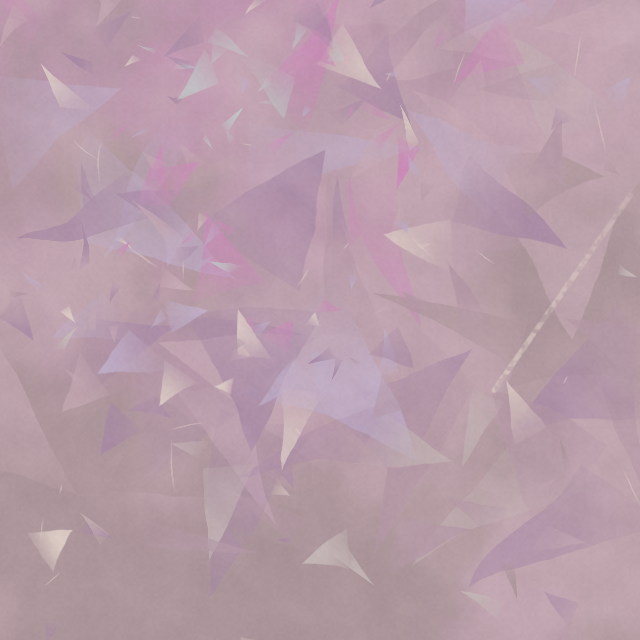
This texture is drawn by a WebGL 2 fragment shader. Its source:

```glsl
#version 300 es
precision highp float;
// Hazy mauve crystal facets with iridescent shards, pale slivers and fine glints.

uniform vec2 u_resolution;
out vec4 fragColor;

const int FACETS = 54;
const int SHARDS = 150;
const int GLINTS = 22;
const float EDGE = 0.0016;
const float GRAIN = 0.016;
const vec2 GLOW_CENTER = vec2(0.40, 0.68);
const vec2 GLOW_SPREAD = vec2(0.30, 0.33);
const vec2 SEAM_START = vec2(0.772, 0.390);
const vec2 SEAM_END = vec2(0.985, 0.695);
const vec3 TAUPE = vec3(0.675, 0.588, 0.605);
const vec3 MAUVE = vec3(0.705, 0.596, 0.650);
const vec3 ORCHID = vec3(0.755, 0.590, 0.695);
const vec3 BLUSH = vec3(0.775, 0.665, 0.705);
const vec3 CREAM = vec3(0.860, 0.795, 0.770);
// Ordered from quiet tones to iridescent ones.
const vec3 TINTS[8] = vec3[8](
    vec3(0.670, 0.580, 0.600), vec3(0.765, 0.710, 0.710), MAUVE, BLUSH,
    vec3(0.660, 0.540, 0.650), vec3(0.745, 0.675, 0.775),
    vec3(0.795, 0.550, 0.720), vec3(0.755, 0.760, 0.775));

float hash(vec2 p) {
    return fract(sin(dot(p, vec2(127.1, 311.7))) * 43758.5453);
}

vec4 hash4(float n) {
    return fract(sin(n * vec4(12.99, 78.23, 39.35, 57.58) + 1.7) * 43758.5453);
}

float noise(vec2 p) {
    vec2 i = floor(p), f = fract(p);
    f = f * f * (3.0 - 2.0 * f);
    return mix(mix(hash(i), hash(i + vec2(1, 0)), f.x),
               mix(hash(i + vec2(0, 1)), hash(i + vec2(1, 1)), f.x), f.y);
}

float fbm(vec2 p) {
    float sum = 0.0, amp = 0.5;
    for (int i = 0; i < 5; i++) {
        sum += amp * noise(p);
        p = mat2(1.6, 1.2, -1.2, 1.6) * p + 7.3;
        amp *= 0.5;
    }
    return sum;
}

// Strength of the iridescence: a central pool plus a band along the top.
float glow(vec2 p) {
    vec2 q = (p - GLOW_CENTER) / GLOW_SPREAD;
    return clamp(exp(-dot(q, q)) + 0.6 * smoothstep(0.7, 1.0, p.y), 0.0, 1.0);
}

mat2 rotation(float a) {
    return mat2(cos(a), sin(a), -sin(a), cos(a));
}

// Signed distance bound of a counter-clockwise triangle.
float triangle(vec2 p, vec2 a, vec2 b, vec2 c) {
    vec2 ab = normalize(b - a), bc = normalize(c - b), ca = normalize(a - c);
    return max(max(dot(p - a, vec2(ab.y, -ab.x)), dot(p - b, vec2(bc.y, -bc.x))),
               dot(p - c, vec2(ca.y, -ca.x)));
}

vec2 corner(float angle, float radius) {
    return radius * vec2(cos(angle), sin(angle));
}

// Coverage of a random triangle that fades away towards one end.
float shard(vec2 p, float size, float seed) {
    if (dot(p, p) > 2.0 * size * size) return 0.0;
    vec4 r = hash4(seed + 0.37), s = hash4(seed + 0.71);
    vec2 q = rotation(r.x * 6.2832) * p / size;
    q.y /= mix(0.3, 0.95, r.y);
    float d = triangle(q, corner(0.5 * r.z, 0.7 + 0.6 * s.x),
                       corner(1.9 + 0.6 * r.w, 0.5 + 0.6 * s.y),
                       corner(3.9 + 0.7 * s.z, 0.5 + 0.7 * s.w));
    float fade = mix(0.1, 1.0, smoothstep(-0.8, 0.6, q.x));
    return fade * (1.0 - smoothstep(-EDGE / size, EDGE / size, d));
}

// Distance to a segment in x, position along it in y.
vec2 segment(vec2 p, vec2 a, vec2 b) {
    float t = clamp(dot(p - a, b - a) / dot(b - a, b - a), 0.0, 1.0);
    return vec2(length(p - mix(a, b, t)), t);
}

void main() {
    vec2 uv = gl_FragCoord.xy / u_resolution;
    float fine = fbm(uv * 22.0);
    float streak = fbm(rotation(0.6) * uv * vec2(7.0, 30.0));
    vec2 p = uv + 0.008 * (vec2(fine, fbm(uv * 22.0 + 40.0)) - 0.5);
    p += 0.03 * (vec2(noise(uv * 8.0), noise(uv * 8.0 + 31.0)) - 0.5);

    // Cloudy ground, paler towards the upper right
    float bloom = glow(uv);
    vec3 color = mix(TAUPE, MAUVE, smoothstep(0.4, 0.62, fbm(uv * 4.0 + 3.0) + 0.3 * bloom - 0.06));
    color = mix(color, ORCHID, bloom * smoothstep(0.3, 0.65, fbm(uv * 6.0 + 19.0)));
    float corners = smoothstep(0.35, 0.0, distance(uv, vec2(0.95, 0.9)));
    color = mix(color, BLUSH, 0.75 * smoothstep(0.46, 0.72, fbm(uv * 3.5 + 61.0) + 0.25 * corners));

    // Broad translucent facets
    for (int i = 0; i < FACETS; i++) {
        vec4 r = hash4(float(i) + 3.0);
        float tone = r.z * 4.2 + 3.4 * glow(r.xy);
        float cover = shard(p - r.xy, mix(0.22, 0.08, float(i) / float(FACETS)), float(i) + 5.0);
        color = mix(color, TINTS[int(min(tone, 7.0))], cover * mix(0.4, 0.85, r.w) * (0.6 + 0.7 * streak));
    }

    // Small bright shards, gathered around the glow
    for (int i = 0; i < SHARDS; i++) {
        vec4 r = hash4(float(i) + 131.0), s = hash4(float(i) + 271.0);
        vec2 center = mix(r.xy, GLOW_CENTER + (r.xy - 0.5) * vec2(0.6, 0.7), step(0.5, s.x));
        float tone = r.z * 4.5 + 4.0 * glow(center);
        vec3 tint = s.y > 0.86 ? CREAM : TINTS[int(min(tone, 7.0))];
        float cover = shard(p - center, mix(0.018, 0.085, s.z * s.z), float(i) + 401.0);
        color = mix(color, tint, cover * min(mix(0.45, 0.95, r.w) * (0.6 + 0.8 * streak), 1.0));
    }

    // Hairline glints
    for (int i = 0; i < GLINTS; i++) {
        vec4 r = hash4(float(i) + 613.0);
        vec2 reach = corner(r.z * 6.2832, mix(0.008, 0.045, r.w * r.w));
        vec2 line = segment(p, r.xy - reach, r.xy + reach);
        float cover = 1.0 - smoothstep(0.0003, 0.0019, line.x);
        color = mix(color, CREAM, 0.5 * cover * sin(3.1416 * line.y));
    }

    // Beaded pale seam
    vec2 seam = segment(uv, SEAM_START, SEAM_END);
    float beads = smoothstep(0.2, 0.7, noise(uv * 170.0));
    float seamCover = 1.0 - smoothstep(0.002, 0.006, seam.x);
    color = mix(color, CREAM, seamCover * (0.3 + 0.7 * beads) * mix(0.8, 0.35, seam.y));

    // Mottling and paper grain
    color += 0.04 * (fine - 0.48) + GRAIN * (noise(uv * 256.0) - 0.5);
    fragColor = vec4(color, 1.0);
}
```
